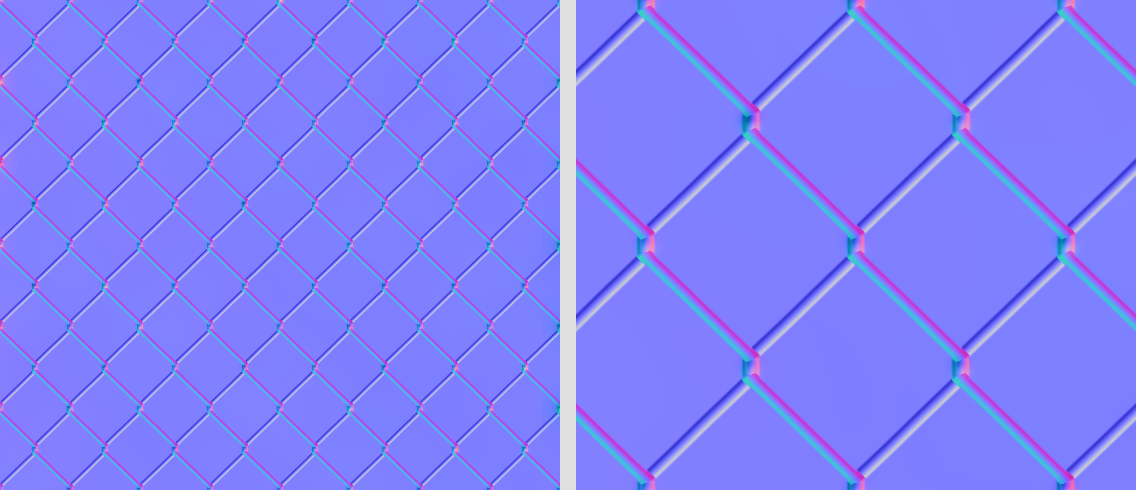
Left, the full canvas; right, a detail of the centre.
Write a WebGL 1 fragment shader that draws this texture map.

```glsl
precision highp float;
// Tangent-space normal map of a chain-link fence. Vertical strands zigzag
// between knots; each is a round wire found from the offset to its centreline.
// Neighbours hook at the knots, with worn knots glowing at the side borders.

uniform vec2 u_resolution;

const float CELLS_X = 8.0;          // diamonds across
const float CELLS_Y = 6.0;          // diamonds down
const float PERIOD = 7.0 / 6.0;     // diamond height, in diamond widths
const float WIRE_RADIUS = 0.029;
const float WIRE_TILT = 0.82;       // steepest slope on the wire's flank
const float TIP_REACH = 0.262;      // strand centre to its bend
const float DIAGONAL_SLOPE = 1.04;  // run over rise of the straight parts
const float EDGE_SOFTNESS = 0.008;
const float WOBBLE = 0.003;
const float KNOT_SIZE = 0.042;
const float KNOT_TILT = 0.5;
const float GLOW_SIZE = 0.13;
const float GLOW_TILT = 0.42;
const float SHEET_TILT = 0.022;     // faint unevenness of the flat ground

float hash(vec2 id) {
  return fract(sin(dot(id, vec2(12.99, 78.23))) * 4375.85);
}

float layeredSines(vec2 p) {
  return 0.5 * sin(1.7 * p.x + 1.1 * p.y)
       + 0.3 * sin(2.9 * p.y - 2.3 * p.x + 1.3)
       + 0.2 * sin(5.3 * p.x + 4.1 * p.y + 2.6);
}

vec2 offsetFromSegment(vec2 p, vec2 a, vec2 b) {
  vec2 ab = b - a;
  return p - a - ab * clamp(dot(p - a, ab) / dot(ab, ab), 0.0, 1.0);
}

vec2 nearer(vec2 a, vec2 b) {
  return dot(a, a) < dot(b, b) ? a : b;
}

// Offset from a strand's centreline in xy, over/under lift at its bends in z.
vec3 strand(vec2 p, float index) {
  float phase = mod(p.y + 0.5 * PERIOD * mod(index, 2.0), PERIOD) - 0.5 * PERIOD;
  float foldSign = phase > 0.0 ? -1.0 : 1.0;
  float quarter = 0.25 * PERIOD;
  vec2 q = vec2(p.x - 0.5 * index - 0.25, quarter - abs(phase));
  vec2 bend = vec2(TIP_REACH, TIP_REACH / DIAGONAL_SLOPE);
  vec2 tip = vec2(TIP_REACH, quarter);
  vec2 offset = offsetFromSegment(q, -bend, bend);
  offset = nearer(offset, offsetFromSegment(q, bend, tip));
  offset = nearer(offset, offsetFromSegment(q, -tip, -bend));
  float lift = -foldSign * (quarter - abs(q.y));
  return vec3(offset.x, offset.y * foldSign, clamp(lift, -0.06, 0.06));
}

// Column and row of the nearest knot; odd columns sit half a period higher.
vec2 nearestKnot(vec2 p) {
  float column = floor(2.0 * p.x + 0.5);
  float shift = 0.5 * mod(column, 2.0);
  return vec2(column, floor(p.y / PERIOD - shift + 0.5) + shift);
}

// Worn border knots: left ones stronger upward, right ones downward.
float borderGlow(vec2 knot) {
  float inside = step(0.7, knot.y) * step(knot.y, CELLS_Y - 0.7);
  float left = step(knot.x, 0.5) * (0.2 + 0.8 * smoothstep(1.0, 5.0, knot.y));
  float right = step(2.0 * CELLS_X - 0.5, knot.x)
              * (1.0 - 0.8 * smoothstep(3.0, 5.5, knot.y));
  return inside * (left - right);
}

void main() {
  vec2 uv = gl_FragCoord.xy / u_resolution;
  vec2 p = uv * vec2(CELLS_X, CELLS_Y * PERIOD);
  float softness = max(EDGE_SOFTNESS, 0.7 * CELLS_X / u_resolution.x);

  // Flat ground
  vec2 slope = SHEET_TILT * vec2(layeredSines(p), layeredSines(p.yx + 4.0));
  slope += 0.05 * vec2(0.5 - uv.x, 0.0);

  // Wires, blended by lift where two strands cross
  vec2 wirePoint = p + WOBBLE * vec2(layeredSines(p * 2.3 + 7.0), 0.0);
  vec2 wireSlope = vec2(0.0);
  float weightSum = 0.0;
  float coverage = 0.0;
  for (int i = -1; i <= 1; i++) {
    vec3 wire = strand(wirePoint, floor(2.0 * p.x) + float(i));
    float d = length(wire.xy);
    float cover = 1.0 - smoothstep(WIRE_RADIUS - softness, WIRE_RADIUS + softness, d);
    float tilt = WIRE_TILT * min(1.4 * d / WIRE_RADIUS, 1.0);
    float weight = cover * exp2(60.0 * wire.z);
    wireSlope += weight * tilt * wire.xy / max(d, 1e-4);
    weightSum += weight;
    coverage = max(coverage, cover);
  }
  slope = mix(slope, wireSlope / max(weightSum, 1e-6), coverage);

  // Knots: small bumps, each tilted a little differently
  vec2 knot = nearestKnot(p);
  vec2 fromKnot = p - knot * vec2(0.5, PERIOD);
  float wear = hash(knot);
  float angle = 6.283 * hash(knot + 9.0);
  float bump = exp(-dot(fromKnot, fromKnot) / (KNOT_SIZE * KNOT_SIZE));
  vec2 bumpTilt = fromKnot / KNOT_SIZE + 0.6 * wear * vec2(cos(angle), sin(angle));
  slope += KNOT_TILT * (0.6 + 0.8 * wear) * bump * bumpTilt;

  // Border wear
  float glow = exp(-length(fromKnot) / GLOW_SIZE);
  slope.x += GLOW_TILT * borderGlow(knot) * glow * (0.6 + 0.4 * wear);

  // Encode, with green pointing down
  slope *= min(1.0, 0.95 / max(length(slope), 1e-4));
  vec3 normal = vec3(slope.x, -slope.y, sqrt(1.0 - dot(slope, slope)));
  gl_FragColor = vec4(0.5 + 0.5 * normal, 1.0);
}
```
